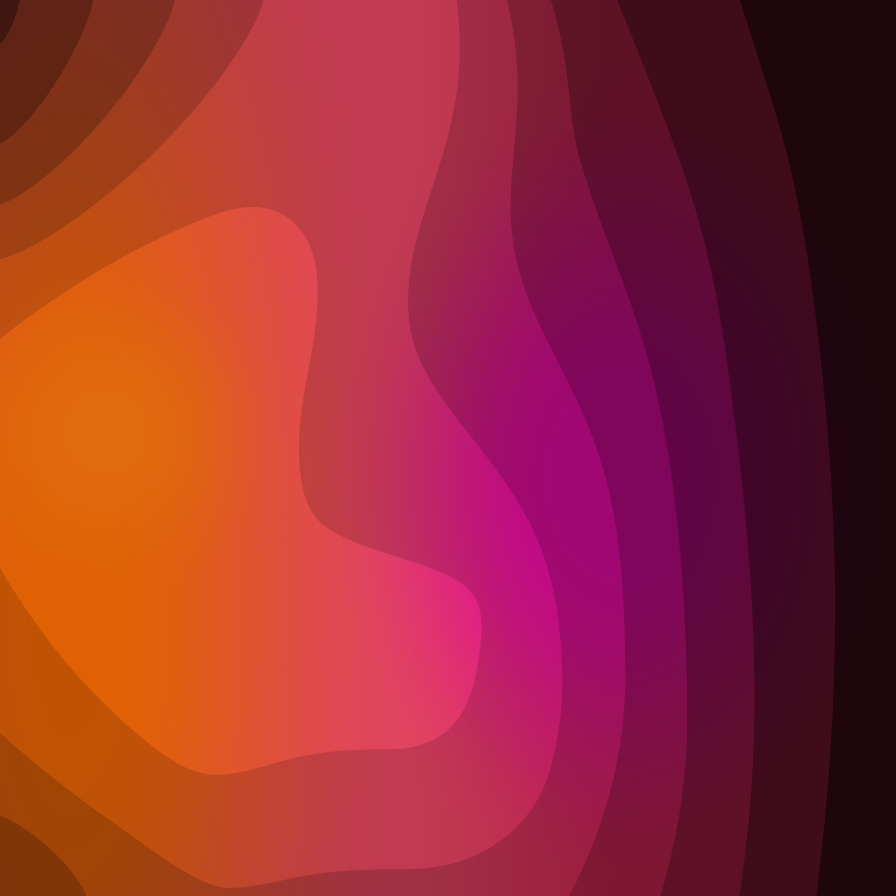
A WebGL 1 fragment shader for this background:

```glsl
precision highp float;
uniform vec2 u_resolution;

const int LAYERS = 6;
const float CORNER_POWER = 1.3;
const float DENT_WIDTH = 0.18;
const vec3 ORANGE  = vec3(0.88, 0.38, 0.015);
const vec3 AMBER   = vec3(0.88, 0.42, 0.06);
const vec3 ROSE    = vec3(0.88, 0.27, 0.37);
const vec3 CRIMSON = vec3(0.86, 0.16, 0.35);
const vec3 MAGENTA = vec3(0.88, 0.04, 0.63);
const vec2 ORANGE_CENTRE  = vec2(0.078, 0.677);
const vec2 ORANGE_SIZE    = vec2(0.378, 1.17);
const vec2 AMBER_CENTRE   = vec2(0.12, 0.48);
const vec2 MAGENTA_CENTRE = vec2(0.69, 0.534);
const vec2 MAGENTA_SIZE   = vec2(0.30, 0.43);

float smoothMax(float a, float b, float radius) {
  float h = max(radius - abs(a - b), 0.0);
  return max(a, b) + h * h / (4.0 * radius);
}

float bell(float x) {
  return exp(-x * x);
}

// Bulging vertical edge: sag is the retreat at the top and the bottom,
// dent is the height and depth of a hollow.
float rightEdge(float y, vec2 peak, vec2 sag, vec2 dent) {
  float s = y - peak.y;
  float t = s < 0.0 ? s / peak.y : s / (1.0 - peak.y);
  float retreat = (s < 0.0 ? sag.x : sag.y) * t * t;
  float width = y < dent.x ? 0.63 * dent.x : DENT_WIDTH;
  return peak.x - retreat - dent.y * bell((y - dent.x) / width);
}

// Lower edge: a hump at peakX, falling away to the left.
float lowerEdge(float x, float base, float peakX, float lift, float drop, float power) {
  float left = max(peakX - x, 0.0) / peakX;
  return base + lift * bell((x - peakX) / 0.085) - drop * pow(left, power);
}

// Positive within a rounded corner piece of the given size.
float cornerCut(vec2 p, vec2 size) {
  vec2 q = pow(abs(p) / size, vec2(CORNER_POWER));
  return (1.0 - q.x - q.y) * min(size.x, size.y);
}

// Innermost lobe with a narrow waist.
float lobe(vec2 p) {
  float step1 = 1.0 / (1.0 + exp(-(p.y - 0.621) / 0.0156));
  float side = 0.344 + 0.0104 * cos((p.y - 0.326) * 17.9) + 0.185 * step1;
  float top = 0.378 - 0.78 * p.x + 0.845 * p.x * p.x;
  float bottom = lowerEdge(p.x, 0.836, 0.241, 0.0286, 0.202, 2.0);
  float d = smoothMax(p.x - side, top - p.y, 0.104);
  return smoothMax(d, p.y - bottom, 0.085);
}

// Nested layers, from the inside out; negative inside.
float layerField(int i, vec2 p) {
  if (i == 0) return lobe(p);
  if (i == 1) {
    float side = p.x - rightEdge(p.y, vec2(0.629, 0.749), vec2(0.108, 0.078), vec2(0.365, 0.143));
    float base = p.y - lowerEdge(p.x, 0.970, 0.254, 0.021, 0.152, 1.5);
    return max(smoothMax(side, base, 0.115), cornerCut(p, vec2(0.294, 0.289)));
  }
  if (i == 2) {
    float side = p.x - rightEdge(p.y, vec2(0.698, 0.755), vec2(0.126, 0.0625), vec2(0.286, 0.074));
    float corners = max(cornerCut(p, vec2(0.195, 0.228)),
                        cornerCut(vec2(p.x, 1.0 - p.y), vec2(0.096, 0.089)));
    return max(side, corners);
  }
  if (i == 3) {
    float side = p.x - rightEdge(p.y, vec2(0.767, 0.80), vec2(0.150, 0.030), vec2(0.18, 0.029));
    return max(side, cornerCut(p, vec2(0.104, 0.160)));
  }
  if (i == 4) {
    float side = p.x - rightEdge(p.y, vec2(0.842, 0.781), vec2(0.154, 0.017), vec2(0.26, -0.010));
    return max(side, cornerCut(p, vec2(0.022, 0.049)));
  }
  return p.x - rightEdge(p.y, vec2(0.932, 0.677), vec2(0.107, 0.021), vec2(0.20, -0.006));
}

// Edge coverage, one pixel wide along the field's own slope.
float coverage(int i, vec2 p, vec2 pixel) {
  float d = layerField(i, p);
  vec2 slope = vec2(layerField(i, p + vec2(pixel.x, 0.0)),
                    layerField(i, p + vec2(0.0, pixel.y))) - d;
  return clamp(0.5 - d / max(length(slope), 1e-6), 0.0, 1.0);
}

// Smooth glows of hue beneath the layers.
vec3 hueField(vec2 p) {
  float orange = 1.0 - smoothstep(0.1, 1.0, length((p - ORANGE_CENTRE) / ORANGE_SIZE));
  float magenta = 1.0 - smoothstep(0.2, 1.1, length((p - MAGENTA_CENTRE) / MAGENTA_SIZE));
  float amber = 1.0 - smoothstep(0.0, 0.2, length(p - AMBER_CENTRE));
  vec3 hue = mix(ROSE, CRIMSON, smoothstep(0.43, 0.72, p.x));
  hue = mix(hue, MAGENTA, magenta);
  hue = mix(hue, ORANGE, orange);
  return mix(hue, AMBER, amber);
}

void main() {
  vec2 pixel = 1.0 / u_resolution;
  vec2 p = gl_FragCoord.xy * pixel;
  p.y = 1.0 - p.y; // measured down from the top edge
  float light = 1.0;
  for (int i = 0; i < LAYERS; i++) light += coverage(i, p, pixel);
  gl_FragColor = vec4(hueField(p) * light / float(LAYERS + 1), 1.0);
}
```
